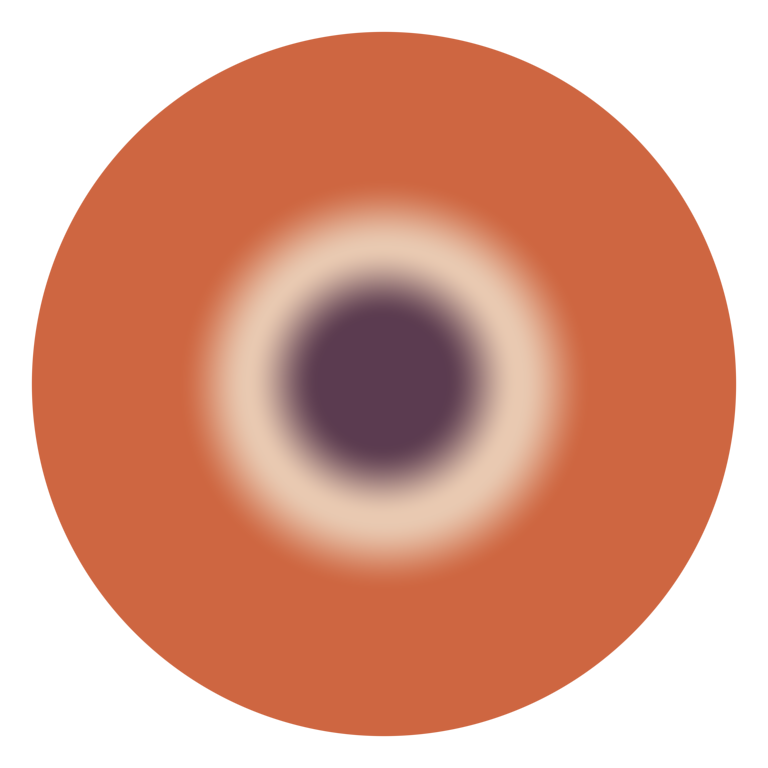
Write a Shadertoy shader that draws this background.

```glsl
// A flat terracotta disc on white, with a soft cream glow and a blurred plum core.
// Each layer is a circle distance turned into coverage by a smoothstep,
// then mixed over the layers below it.

// Coverage of a circle whose edge fades evenly across "blur" on both sides.
float softCircle(vec2 p, vec2 centre, float radius, float blur) {
    return 1.0 - smoothstep(radius - blur, radius + blur, length(p - centre));
}

void mainImage(out vec4 fragColor, in vec2 fragCoord) {
    // Square canvas units, centred, with the shorter side spanning one
    float side = min(iResolution.x, iResolution.y);
    vec2 p = (fragCoord - 0.5 * iResolution.xy) / side;

    vec3 terracotta = vec3(0.808, 0.400, 0.253);
    vec3 cream = vec3(0.912, 0.788, 0.694);
    vec3 plum = vec3(0.358, 0.233, 0.312);

    // Crisp disc on white
    vec3 colour = mix(vec3(1.0), terracotta, softCircle(p, vec2(0.0), 0.4585, 0.8 / side));

    // Soft cream glow, then the plum core slightly off centre
    colour = mix(colour, cream, softCircle(p, vec2(0.001, -0.001), 0.224, 0.046));
    colour = mix(colour, plum, softCircle(p, vec2(-0.002, 0.003), 0.129, 0.046));

    fragColor = vec4(colour, 1.0);
}
```
